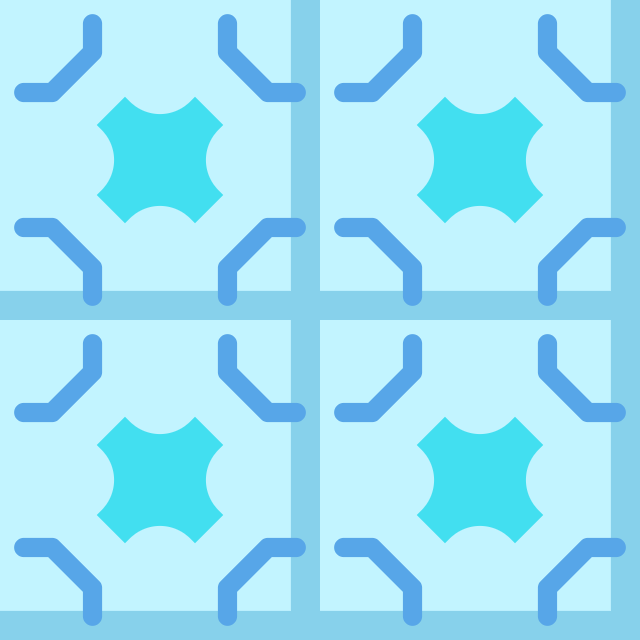
Give the GLSL for this pattern, as a WebGL 2 fragment shader.

```glsl
#version 300 es
precision highp float;

uniform vec2 u_resolution;
out vec4 fragColor;

// Lengths are fractions of one tile cell
const float REPEATS = 2.0;
const float GROUT_WIDTH = 0.091;
const float STROKE_RADIUS = 0.03;
const float STROKE_INNER = 0.2109;
const float STROKE_BEND = 0.337;
const float STROKE_END = 0.4258;
const float STAR_REACH = 0.3073;
const float STAR_ARM = 0.0885;
const float STAR_WAIST = 0.1435;

const vec3 TILE_COLOR = vec3(0.76, 0.955, 1.0);
const vec3 GROUT_COLOR = vec3(0.53, 0.82, 0.92);
const vec3 STAR_COLOR = vec3(0.26, 0.875, 0.94);
const vec3 STROKE_COLOR = vec3(0.34, 0.65, 0.91);

const float SQRT2 = 1.41421;

float segmentDistance(vec2 p, vec2 a, vec2 b) {
    vec2 ab = b - a;
    float t = clamp(dot(p - a, ab) / dot(ab, ab), 0.0, 1.0);
    return length(p - a - ab * t);
}

// Square tile with grout on its right and lower sides
float tileDistance(vec2 cell) {
    float halfSize = 0.5 * (1.0 - GROUT_WIDTH);
    vec2 center = vec2(halfSize, 1.0 - halfSize);
    vec2 d = abs(cell - center) - halfSize;
    return max(d.x, d.y);
}

// Diagonal cross with rounded notches; q is folded so that q.x >= q.y >= 0
float starDistance(vec2 q) {
    float notchRadius = (STAR_WAIST - STAR_ARM) * (SQRT2 + 1.0);
    vec2 notchCenter = vec2(STAR_WAIST + notchRadius, 0.0);
    float notch = q.y < notchRadius / SQRT2
        ? notchRadius - length(q - notchCenter)
        : (q.x - q.y - STAR_ARM) / SQRT2;
    float tips = (q.x + q.y - STAR_REACH) / SQRT2;
    return max(notch, tips);
}

// Bent corner stroke; folding supplies its mirrored half
float strokeDistance(vec2 q) {
    vec2 bend = vec2(STROKE_BEND, STROKE_INNER);
    float arm = segmentDistance(q, vec2(STROKE_END, STROKE_INNER), bend);
    float diagonal = segmentDistance(q, bend, bend.yx);
    return min(arm, diagonal) - STROKE_RADIUS;
}

float coverage(float d, float pixel) {
    return clamp(0.5 - d / pixel, 0.0, 1.0);
}

void main() {
    float canvasSize = min(u_resolution.x, u_resolution.y);
    float pixel = REPEATS / canvasSize;
    vec2 cell = fract(gl_FragCoord.xy * pixel);

    // Eightfold symmetry about the cell center
    vec2 q = abs(cell - 0.5);
    q = vec2(max(q.x, q.y), min(q.x, q.y));

    vec3 color = mix(GROUT_COLOR, TILE_COLOR, coverage(tileDistance(cell), pixel));
    color = mix(color, STAR_COLOR, coverage(starDistance(q), pixel));
    color = mix(color, STROKE_COLOR, coverage(strokeDistance(q), pixel));
    fragColor = vec4(color, 1.0);
}
```
